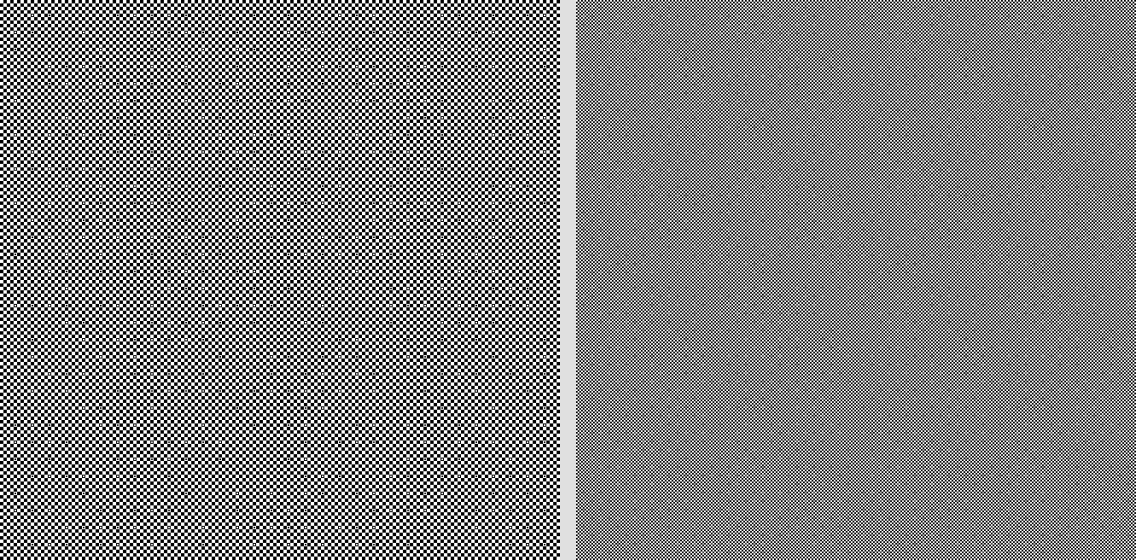
Left, the tile; right, the same tile 2 across and 2 down.
This pattern is drawn by a WebGL 2 fragment shader. Its source:

```glsl
#version 300 es
precision highp float;
// A fine black and white checkerboard, 82 two-cell repeats each way.
// Every fifth cell may hold a small square of the opposite colour, picked by
// a hash. All edges are box filtered exactly over the area of one pixel.

uniform vec2 u_resolution;
out vec4 fragColor;

const float REPEATS     = 82.0;   // black and white pairs across and down
const float MARK_STEP   = 5.0;    // cells between possible marks
const float MARK_FIRST  = 4.5;    // centre of the first mark, in cells
const float MARK_LAST   = 31.0;   // index of the last mark in a row
const float MARK_HALF   = 0.22;   // half the side of a mark, in cells
const float MARK_CHANCE = 0.5;    // share of sites that carry a mark
const vec3  BLACK = vec3(0.0);
const vec3  WHITE = vec3(1.0);

// Integer hash of a lattice site, from 0 to 1.
float hashSite(vec2 site) {
    uvec2 q = uvec2(site) + 1u;
    uint n = q.x * 1597334677u ^ q.y * 3812015801u;
    n = (n ^ (n >> 15)) * 2246822519u;
    n = (n ^ (n >> 13)) * 3266489917u;
    return float((n ^ (n >> 16)) & 65535u) / 65536.0;
}

// Integral of a square wave that is +1 in even cells and -1 in odd ones.
vec2 waveIntegral(vec2 x) {
    return 1.0 - abs(mod(x, 2.0) - 1.0);
}

// Mean of the signed checkerboard over a pixel: -1 black, +1 white.
float checker(vec2 cell, vec2 pixel) {
    vec2 wave = (waveIntegral(cell + 0.5 * pixel)
               - waveIntegral(cell - 0.5 * pixel)) / pixel;
    return -wave.x * wave.y;
}

// Share of a pixel covered by a centred square.
float squareCoverage(vec2 p, vec2 pixel, float halfSide) {
    vec2 overlap = min(p + 0.5 * pixel, vec2(halfSide))
                 - max(p - 0.5 * pixel, vec2(-halfSide));
    overlap = clamp(overlap / pixel, 0.0, 1.0);
    return overlap.x * overlap.y;
}

void main() {
    float cellCount = 2.0 * REPEATS;
    vec2 cell = gl_FragCoord.xy / u_resolution * cellCount;
    vec2 pixel = cellCount / u_resolution;

    // Checkerboard
    float tone = checker(cell, pixel);

    // Nearest mark site, kept inside the tile
    vec2 site = clamp(floor((cell - MARK_FIRST) / MARK_STEP + 0.5), 0.0, MARK_LAST);
    vec2 centre = MARK_FIRST + site * MARK_STEP;
    float present = step(hashSite(site), MARK_CHANCE);

    // Marks invert the colour of their cell
    float cellSign = 2.0 * mod(site.x + site.y, 2.0) - 1.0;
    float cover = squareCoverage(cell - centre, pixel, MARK_HALF);
    tone -= 2.0 * cellSign * present * cover;

    fragColor = vec4(mix(BLACK, WHITE, 0.5 + 0.5 * tone), 1.0);
}
```
